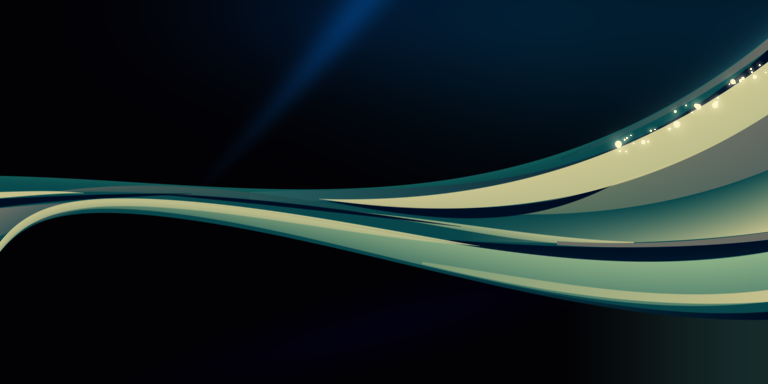
A Shadertoy shader for this background:

```glsl
// Glossy ribbons of teal, cream and navy sweep across a dark night sky.
// Each ribbon fills the gap between two cubic curves, painted back to front;
// gaussian glows light the sky and hashed sparkles follow the upper rim.

const vec3 CREAM = vec3(.77, .75, .55);
const vec3 SAGE  = vec3(.48, .60, .46);
const vec3 STONE = vec3(.41, .42, .39);
const vec3 TEAL  = vec3(.03, .27, .29);
const vec3 NAVY  = vec3(.0, .05, .13);

float hash(float n) {
    n = fract(n * .1031);
    n *= n + 33.33;
    return fract(n * (n + n));
}

float gauss(vec2 d) { return exp(-dot(d, d)); }

// Antialiased inside test for a signed distance
float inside(float d) {
    float w = 1. / iResolution.y;
    return smoothstep(-w, w, d);
}

// Cubic through four heights spread evenly over span
float curve(float x, vec2 span, vec4 h) {
    float t = 3. * (x - span.x) / (span.y - span.x);
    float a = 1. - t, b = 2. - t, c = 3. - t;
    return dot(h, vec4(a * b * c / 6., t * b * c / 2., -t * a * c / 2., t * a * b / 6.));
}

// Fill between two curves; fade > 0 thins the lower side, fade < 0 the upper
void paint(inout vec3 col, vec2 p, vec2 span, vec4 high, vec4 low,
           vec3 left, vec3 right, float fade) {
    float top = curve(p.x, span, high), base = curve(p.x, span, low);
    float across = clamp((top - p.y) / max(top - base, .0001), 0., 1.);
    float mask = inside(top - p.y) * inside(p.y - base);
    mask *= step(span.x, p.x) * step(p.x, span.y);
    mask *= 1. - abs(fade) * (fade > 0. ? across : 1. - across);
    float along = clamp((p.x - span.x) / (span.y - span.x), 0., 1.);
    col = mix(col, mix(left, right, along), mask);
}

vec3 sky(vec2 p) {
    vec3 col = vec3(.006, .002, .012);
    col += vec3(0, .11, .17) * gauss(vec2(min(p.x - 1.5, 0.) * 1.9, (p.y - .95) * 3.2));
    col += vec3(0, .05, .11) * gauss((p - vec2(.88, .98)) * vec2(2.4, 5.));
    // Slanted beam, wider and brighter toward the top
    float d = p.y - .505;
    float axis = .52 + .97 * d - .2 * d * d;
    float beam = gauss(vec2((p.x - axis) / (.022 + .09 * max(d, 0.)), 0));
    col += vec3(0, .11, .22) * beam * smoothstep(-.1, .5, d);
    // Faint reflection below
    col += vec3(0, .002, .05) * gauss(vec2((p.x - 1.) * 2.2, (p.y - .25 * p.x + .1) * 14.));
    return col;
}

vec3 ribbons(vec2 p, vec2 q, float rim) {
    vec3 col = mix(TEAL, vec3(.1, .42, .38), .55 * exp(-max(rim - p.y, 0.) * 60.));
    // Right-hand sheets
    paint(col, p, vec2(1.2, 2), vec4(.437, .443, .474, .557), vec4(.375, .367, .372, .396), TEAL, CREAM, -.95);
    paint(col, p, vec2(1.3, 2), vec4(.443, .505, .583, .701), vec4(.443, .448, .484, .557), SAGE * .8, STONE, .2);
    paint(col, p, vec2(.89, 1.65), vec4(.45, .424, .391, .37), vec4(.45, .411, .372, .365), SAGE, CREAM, .3);
    paint(col, p, vec2(1.45, 2), vec4(.372, .367, .375, .396), vec4(.362, .354, .357, .375), STONE, STONE, 0.);
    paint(col, p, vec2(1.17, 2), vec4(.375, .359, .357, .375), vec4(.372, .325, .318, .344), NAVY, NAVY, .15);
    // Upper sweep
    paint(col, p, vec2(.846, 1.6), vec4(.477, .461, .466, .523), vec4(.477, .438, .44, .521), NAVY, NAVY, 0.);
    paint(col, p, vec2(1.46, 2), vec4(.59, .67, .77, .9), vec4(.583, .656, .75, .87), TEAL, STONE, 0.);
    paint(col, p, vec2(.65, 2), vec4(.5, .513, .596, .87), vec4(.479, .487, .583, .839), vec3(.15, .37, .37), NAVY, 0.);
    paint(col, p, vec2(.83, 2), vec4(.482, .505, .615, .839), vec4(.482, .458, .521, .701), CREAM, CREAM * 1.05, .08);
    // Left-hand strands
    paint(col, p, vec2(.12, 1), vec4(.497, .516, .492, .445), vec4(.497, .495, .469, .445), STONE * .9, TEAL, .4);
    paint(col, p, vec2(.4, 1.2), vec4(.495, .479, .448, .41), vec4(.495, .469, .44, .41), NAVY, NAVY, 0.);
    paint(col, p, vec2(0, .5), vec4(.482, .49, .495, .495), vec4(.46, .477, .487, .495), NAVY, NAVY, 0.);
    paint(col, p, vec2(0, .45), vec4(.458, .471, .479, .479), vec4(.385, .437, .469, .479), STONE, TEAL, .5);
    paint(col, p, vec2(0, .22), vec4(.5, .502, .502, .497), vec4(.484, .49, .495, .497), CREAM, CREAM, 0.);
    // Lower sweep, with its dark rim and bright crests
    paint(col, p, vec2(1, 2), vec4(.328, .255, .198, .188), vec4(.31, .235, .175, .155), TEAL, NAVY, 0.);
    paint(col, q, vec2(0, 2), vec4(.47, .45, .344, .344), vec4(.453, .409, .258, .214), SAGE, SAGE * 1.15, .45);
    paint(col, p, vec2(1.1, 2), vec4(.318, .271, .237, .245), vec4(.312, .25, .214, .214), SAGE, CREAM, 0.);
    paint(col, q, vec2(0, 1.25), vec4(.475, .482, .432, .359), vec4(.448, .461, .409, .359), CREAM, CREAM, .35);
    return col;
}

// Soft dots scattered along the upper right crest
float sparkles(vec2 p) {
    float light = 0.;
    for (float i = 1.; i < 34.; i++) {
        float t = hash(i * 7.3);
        vec2 c = vec2(1.61 + .39 * t, .62 + .21 * pow(t, 1.15));
        c.y += .045 * (hash(i * 3.7 + 50.) - .5);
        float r = .003 + .011 * pow(hash(i * 5.1 + 90.), 3.);
        float d = length(p - c);
        light += smoothstep(r, r * .5, d) * .7 + .25 * gauss(vec2(d / (r * 2.), 0));
    }
    return min(light, 1.);
}

void mainImage(out vec4 fragColor, in vec2 fragCoord) {
    vec2 p = fragCoord / iResolution.y;
    p.x = fragCoord.x / iResolution.x * 2.;
    // Lower strands bend down toward the left border
    vec2 q = p + vec2(0, .105 * exp(-p.x * 11.));

    float rim = curve(p.x, vec2(0, 2), vec4(.542, .509, .565, .901));
    float keel = curve(p.x, vec2(0, 2), vec4(.448, .398, .247, .167));
    vec3 col = sky(p);
    col += vec3(.08, .16, .15) * exp(-max(p.y - rim, 0.) * 28.) * smoothstep(1.4, 2., p.x);
    col = mix(col, ribbons(p, q, rim), inside(rim - p.y) * inside(q.y - keel));
    col = mix(col, vec3(1, .97, .8), sparkles(p));
    fragColor = vec4(col, 1);
}
```
